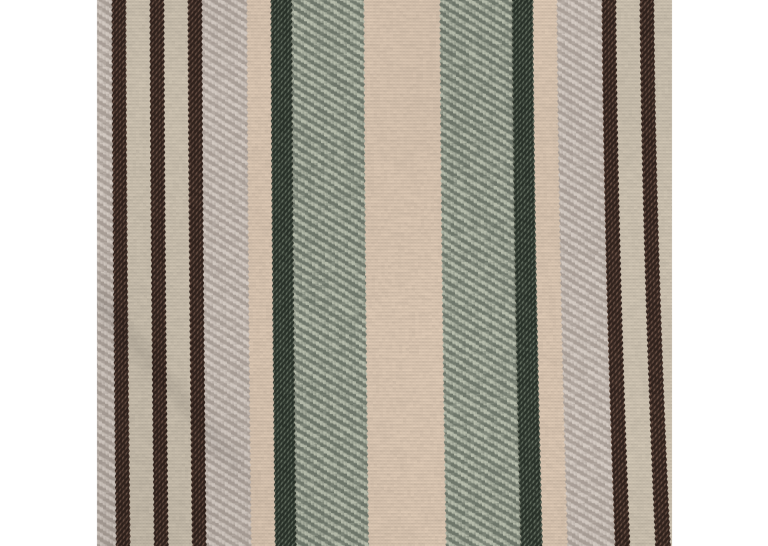
A Shadertoy shader for this texture:

```glsl
// Striped woven cloth on a white ground: plain beige bands, pale and sage twill bands,
// and narrow dark cords. One mirrored repeat sets the stripes; the cloth leans slightly
// towards its lower right, and threads are built from sines and hashed cells.

#define CLOTH_LEFT  0.1263   // lengths are fractions of the canvas width
#define CLOTH_RIGHT 0.8750
#define CENTRE      0.5234   // mirror axis of the stripes
#define REPEAT      0.6380   // width of one stripe repeat
#define THREAD      0.0043   // thread pitch
#define TWILL_PITCH 0.0112   // vertical distance between twill ridges
#define TWILL_SLOPE 0.62
#define CORD_PITCH  0.0074
#define SAMPLES     3        // samples per pixel side

const float TAU = 6.2831853;
const vec3 BEIGE       = vec3(0.805, 0.730, 0.655);
const vec3 PALE_LOW    = vec3(0.645, 0.605, 0.575);
const vec3 PALE_HIGH   = vec3(0.810, 0.775, 0.745);
const vec3 SAGE_LOW    = vec3(0.420, 0.450, 0.405);
const vec3 SAGE_HIGH   = vec3(0.705, 0.725, 0.660);
const vec3 GREEN_LOW   = vec3(0.150, 0.180, 0.150);
const vec3 GREEN_HIGH  = vec3(0.380, 0.420, 0.365);
const vec3 BROWN_LOW   = vec3(0.175, 0.125, 0.105);
const vec3 BROWN_HIGH  = vec3(0.400, 0.305, 0.260);

float hash(vec2 p) {
    return fract(sin(dot(p, vec2(127.1, 311.7))) * 43758.5453);
}

// Smooth value noise
float noise(vec2 p) {
    vec2 i = floor(p), f = fract(p);
    f = f * f * (3.0 - 2.0 * f);
    return mix(mix(hash(i), hash(i + vec2(1, 0)), f.x),
               mix(hash(i + vec2(0, 1)), hash(i + vec2(1, 1)), f.x), f.y);
}

// 1 between two distances from the mirror axis
float band(float d, float inner, float outer) {
    float soft = 0.0005;
    return smoothstep(inner - soft, inner + soft, d)
         * (1.0 - smoothstep(outer - soft, outer + soft, d));
}

// Ridge height of a diagonal weave
float ridge(vec2 p, float slope, float pitch) {
    return smoothstep(0.1, 0.9, 0.5 + 0.5 * sin(TAU * (p.y + slope * p.x) / pitch));
}

vec3 cloth(vec2 p, float height) {
    // Lean of the stripes, growing downwards and to the right
    float drop = 1.0 - p.y / height;
    float side = max(p.x - 0.39, 0.0) / 0.41;
    vec2 q = p;
    q.x -= pow(max(drop, 0.0), 1.5) * (0.0055 + 0.0115 * side * side);

    // Thread cells and their variation
    vec2 cell = floor(q / THREAD);
    float grain = hash(cell) - 0.5;
    float slub = noise(q * vec2(60.0, 400.0)) - 0.5;
    vec2 wave = sin(TAU * q / THREAD);

    // Mirrored repeat, with edges toothed by the weft
    float d = abs(mod(q.x - CENTRE + 0.5 * REPEAT, REPEAT) - 0.5 * REPEAT);
    d += 0.0007 * sin(TAU * q.y / CORD_PITCH);

    // Weaves
    vec2 stepped = vec2((cell.x + 0.5) * THREAD, q.y);
    float twill = ridge(mix(q, stepped, 0.6), TWILL_SLOPE, TWILL_PITCH);
    twill = clamp(twill * (0.85 + 0.15 * wave.x) + 0.45 * grain + 0.25 * slub, 0.0, 1.0);
    float cord = ridge(q, -1.2, CORD_PITCH);
    cord = clamp(cord * cord * (0.65 + 0.35 * wave.x) + 0.25 * grain, 0.0, 1.0);
    float plain = 1.0 + 0.035 * wave.y + 0.02 * wave.x * wave.y + 0.04 * grain + 0.03 * slub;

    // Stripes, from the axis outwards
    vec3 ground = mix(BEIGE, vec3(0.755, 0.715, 0.650), smoothstep(0.19, 0.29, d));
    vec3 col = ground * plain;
    col = mix(col, mix(SAGE_LOW, SAGE_HIGH, twill), band(d, 0.0495, 0.1432));
    col = mix(col, mix(GREEN_LOW, GREEN_HIGH, cord), band(d, 0.1432, 0.1706));
    col = mix(col, mix(PALE_LOW, PALE_HIGH, twill), band(d, 0.2018, 0.2604));
    float brown = band(d, 0.2604, 0.2786) + band(d, 0.3099, 1.0);
    col = mix(col, mix(BROWN_LOW, BROWN_HIGH, cord), brown);

    // Uneven light and a soft crease low on the left
    float light = 1.02 - 0.05 * drop * smoothstep(0.5, 0.13, p.x);
    light += 0.03 * (noise(p * 7.0) - 0.5);
    float crease = p.y + 1.2 * p.x - 0.475;
    light -= 0.06 * exp(-crease * crease * 2500.0) * smoothstep(0.36, 0.26, p.x);
    return col * light;
}

void mainImage(out vec4 fragColor, in vec2 fragCoord) {
    float height = iResolution.y / iResolution.x;
    vec3 sum = vec3(0.0);
    for (int j = 0; j < SAMPLES; j++)
    for (int i = 0; i < SAMPLES; i++) {
        vec2 offset = (vec2(i, j) + 0.5) / float(SAMPLES) - 0.5;
        vec2 p = (fragCoord + offset) / iResolution.x;
        float inside = band(p.x, CLOTH_LEFT, CLOTH_RIGHT);
        sum += mix(vec3(1.0), cloth(p, height), inside);
    }
    fragColor = vec4(sum / float(SAMPLES * SAMPLES), 1.0);
}
```
